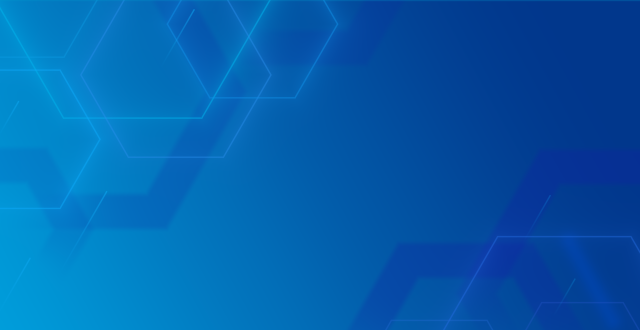
This background is drawn by a Shadertoy shader. Its source:

```glsl
const vec3 NEAR_BLUE = vec3(0.0, 0.62, 0.86);
const vec3 MID_BLUE = vec3(0.01, 0.39, 0.69);
const vec3 DEEP_BLUE = vec3(0.005, 0.215, 0.55);
const vec3 BAND_TINT = vec3(0.06, 0.13, 0.64);
const vec3 STREAK_TINT = vec3(0.05, 0.66, 0.95);
const vec3 BEAM_TINT = vec3(0.0, 0.29, 0.80);
const vec3 RIM_TINT = vec3(0.0, 0.60, 0.80);

const float LINE_WIDTH = 0.0012;
const float GLOW_WIDTH = 0.035;
const float BAND_WIDTH = 0.105;
const float BAND_SOFTNESS = 0.012;
const float BEAM_WIDTH = 0.028;
const vec2 STREAK_DIR = vec2(-0.5, -0.866);

// Outlined hexagons: centre, circumradius (in canvas heights)
const int HEX_COUNT = 8;
const vec3 HEXES[HEX_COUNT] = vec3[HEX_COUNT](
    vec3(0.402, 1.005, 0.419), vec3(0.533, 0.773, 0.288),
    vec3(0.765, 0.927, 0.258), vec3(0.061, 0.578, 0.242),
    vec3(0.068, 1.045, 0.252), vec3(1.710, -0.067, 0.404),
    vec3(1.765, -0.131, 0.247), vec3(1.331, -0.222, 0.290));
// Outline colour and glow strength
const vec4 HEX_TINTS[HEX_COUNT] = vec4[HEX_COUNT](
    vec4(0.00, 0.70, 0.92, 0.32), vec4(0.16, 0.55, 0.92, 0.22),
    vec4(0.06, 0.56, 0.90, 0.28), vec4(0.05, 0.66, 0.97, 0.30),
    vec4(0.05, 0.62, 0.90, 0.12), vec4(0.14, 0.42, 0.88, 0.22),
    vec4(0.15, 0.34, 0.80, 0.05), vec4(0.15, 0.42, 0.85, 0.04));

// Soft hexagonal bands: centre, circumradius, then facing angle, opacity
const int BAND_COUNT = 5;
const vec3 BANDS[BAND_COUNT] = vec3[BAND_COUNT](
    vec3(1.412, -0.091, 0.409), vec3(1.889, 0.109, 0.505),
    vec3(0.265, 0.722, 0.480), vec3(0.922, 1.131, 0.379),
    vec3(0.0, 0.306, 0.283));
const vec2 BAND_FADES[BAND_COUNT] = vec2[BAND_COUNT](
    vec2(1.6, 0.30), vec2(1.8, 0.34), vec2(-0.3, 0.20),
    vec2(-0.6, 0.18), vec2(1.0, 0.12));

// Streaks: upper tip, length
const int STREAK_COUNT = 6;
const vec3 STREAKS[STREAK_COUNT] = vec3[STREAK_COUNT](
    vec3(0.323, 0.419, 0.28), vec3(0.091, 0.217, 0.20),
    vec3(0.056, 0.692, 0.12), vec3(0.588, 0.970, 0.20),
    vec3(1.667, 0.407, 0.16), vec3(1.742, 0.154, 0.13));

// Signed distance to a flat-topped hexagon
float hexDistance(vec2 p, float radius) {
    const vec3 k = vec3(-0.8660254, 0.5, 0.5773503);
    float apothem = -k.x * radius;
    p = abs(p);
    p -= 2.0 * min(dot(k.xy, p), 0.0) * k.xy;
    p -= vec2(clamp(p.x, -k.z * apothem, k.z * apothem), apothem);
    return length(p) * sign(p.y);
}

// Distance to a segment, and position along it from 0 to 1
vec2 segmentDistance(vec2 p, vec2 a, vec2 span) {
    float along = clamp(dot(p - a, span) / dot(span, span), 0.0, 1.0);
    return vec2(length(p - a - span * along), along);
}

float stroke(float d, float pixel) {
    return 1.0 - smoothstep(0.0, LINE_WIDTH + pixel, abs(d));
}

vec3 backdrop(vec2 uv) {
    float t = dot(uv, vec2(0.78, 0.22));
    vec3 color = mix(NEAR_BLUE, MID_BLUE, smoothstep(-0.12, 0.54, t) * 1.08 - 0.08);
    return mix(color, DEEP_BLUE, smoothstep(0.34, 0.90, t));
}

void mainImage(out vec4 fragColor, in vec2 fragCoord) {
    float pixel = 1.0 / iResolution.y;
    vec2 p = fragCoord * pixel;
    vec3 color = backdrop(fragCoord / iResolution.xy);

    // Translucent bands
    for (int i = 0; i < BAND_COUNT; i++) {
        vec2 q = p - BANDS[i].xy;
        vec2 facing = vec2(cos(BAND_FADES[i].x), sin(BAND_FADES[i].x));
        float d = abs(hexDistance(q, BANDS[i].z) + 0.5 * BAND_WIDTH) - 0.5 * BAND_WIDTH;
        float fade = smoothstep(-0.3, 0.7, dot(q / max(length(q), 0.001), facing));
        float cover = 1.0 - smoothstep(-BAND_SOFTNESS, BAND_SOFTNESS, d);
        color = mix(color, BAND_TINT, cover * fade * BAND_FADES[i].y);
    }

    // Blurred beam in the lower right
    float beam = segmentDistance(p, vec2(1.725, 0.268), vec2(0.131, -0.24)).x / BEAM_WIDTH;
    color = mix(color, BEAM_TINT, 0.35 * exp(-beam * beam));

    // Glowing outlines, stronger on the slanted sides
    for (int i = 0; i < HEX_COUNT; i++) {
        vec2 q = p - HEXES[i].xy;
        vec4 tint = HEX_TINTS[i];
        float d = hexDistance(q, HEXES[i].z);
        float slant = smoothstep(0.35, 0.75, abs(q.x) / max(length(q), 0.001));
        float side = mix(0.45, 1.0, slant);
        color = mix(color, tint.rgb, side * tint.a * exp(-abs(d) / GLOW_WIDTH));
        color = mix(color, tint.rgb, (0.3 + 0.7 * tint.a) * stroke(d, pixel));
    }

    // Fading streaks
    for (int i = 0; i < STREAK_COUNT; i++) {
        vec2 hit = segmentDistance(p, STREAKS[i].xy, STREAK_DIR * STREAKS[i].z);
        float strength = (1.0 - hit.y) * mix(0.55, 0.25, step(1.0, STREAKS[i].x));
        color = mix(color, STREAK_TINT, strength * stroke(hit.x, pixel));
    }

    // Thin light along the top
    color = mix(color, RIM_TINT, 0.3 * smoothstep(0.994, 1.0, p.y));
    fragColor = vec4(color, 1.0);
}
```
